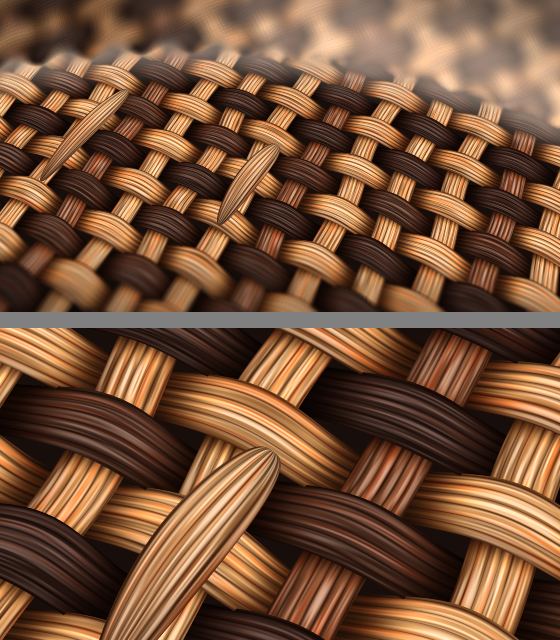
Top, the full canvas; bottom, a detail of the centre.
Write a Shadertoy shader that draws this texture.

```glsl
// Close-up of a woven rattan basket, light and dark strands, with shallow focus.

const float PI = 3.14159;
const vec2 ORIGIN = vec2(0.872, 0.558);      // a crossing where the weft lies on top
const vec2 WARP_STEP = vec2(0.133, -0.051);  // from one upright strand to the next
const vec2 ROW_STEP = vec2(0.035, 0.0605);   // from one weft row to the next
const float FORESHORTEN = 0.35;              // rows close up towards the far rim
const float FAN = 0.3;                       // uprights lean more on the left
const float BEND = 0.02;                     // rows fall more steeply on the right
const float WARP_HALF = 0.25;
const float WEFT_LIFT = 0.14;
const float FIBRES = 3.0;                    // ridges per half strand
const int TAPS = 40;
const float BLUR_NEAR = 0.014;
const float BLUR_FAR = 0.032;

const vec3 STRAW = vec3(0.88, 0.64, 0.39);
const vec3 TAN = vec3(0.77, 0.50, 0.27);
const vec3 BROWN = vec3(0.52, 0.30, 0.18);
const vec3 DARK = vec3(0.21, 0.125, 0.10);
const vec3 GAP = vec3(0.085, 0.05, 0.038);
const vec3 SHEEN = vec3(0.98, 0.93, 0.89);
const vec3 HAZE = vec3(0.86, 0.79, 0.73);
const vec3 WARM_SHADE = vec3(0.95, 0.65, 0.43);

float hash(vec2 p) {
    return fract(sin(dot(p, vec2(12.9898, 78.233))) * 43758.5453);
}

float noise(vec2 p) {
    vec2 i = floor(p), f = fract(p);
    f = f * f * (3.0 - 2.0 * f);
    return mix(mix(hash(i), hash(i + vec2(1, 0)), f.x),
               mix(hash(i + vec2(0, 1)), hash(i + vec2(1, 1)), f.x), f.y);
}

// Colour of a fibre bundle; s runs -1..1 across it, height -1..1 from under to over
vec3 strandColor(vec3 tint, float s, float along, float height, float seed) {
    float ridge = abs(sin(PI * (s * FIBRES + 0.3 * noise(vec2(along * 1.5, seed * 9.0)))));
    float streak = noise(vec2(s * 7.0 + seed * 17.0, along * 0.8));
    float fine = noise(vec2(s * 18.0 + seed * 31.0, along * 1.6));
    float roundness = sqrt(max(1.0 - s * s, 0.0));
    float light = mix(0.25, 1.15, smoothstep(-0.9, 0.55, height));
    light *= mix(0.4, 1.0, roundness) * (0.92 + 0.14 * s);
    light *= mix(0.36, 1.1, pow(ridge, 0.5)) * (0.56 + 0.44 * streak + 0.48 * fine);
    vec3 c = tint * mix(WARM_SHADE, vec3(1.0), smoothstep(0.15, 0.9, light));
    c = mix(c, c * WARM_SHADE, 0.7 * smoothstep(0.55, 0.85, streak));
    float gloss = smoothstep(0.1, 0.9, height) * roundness * ridge * smoothstep(0.25, 0.8, fine);
    return mix(c * light, SHEEN, gloss * (0.10 + 0.68 * tint.r));
}

// Keep whichever strand is uppermost; alpha holds its height
void lay(inout vec4 top, vec3 tint, float s, float along, float height, float seed) {
    float level = height - 0.1 * s * s;
    if (abs(s) < 1.0 && level > top.a)
        top = vec4(strandColor(tint, s, along, min(height, 1.0), seed), level);
}

// Plain weave: rows alternate light and dark and pass over every second warp
vec4 weave(vec2 p) {
    vec2 d = p - ORIGIN;
    d.y += BEND * d.x * d.x;
    d.x += FAN * d.x * d.y;
    d.y += FORESHORTEN * d.y * d.y;
    d += 0.004 * vec2(sin(d.y * 17.0 + d.x * 5.0), sin(d.x * 13.0 - d.y * 6.0));
    vec2 q = inverse(mat2(WARP_STEP, ROW_STEP)) * d;
    vec4 top = vec4(GAP, -2.0);

    float warp = floor(q.x + 0.5);
    float warpSeed = hash(vec2(warp, 4.0));
    float sway = 0.06 * sin(q.y * 0.9 + warpSeed * 6.3);
    lay(top, mix(BROWN, mix(TAN, STRAW, warpSeed), step(0.35, warpSeed)),
        (q.x - warp - sway) / WARP_HALF, q.y, -cos(PI * (warp + q.y)), warpSeed);

    for (int k = -1; k <= 1; k++) {
        float row = floor(q.y + 0.5) + float(k);
        float phase = PI * (q.x + row);
        float height = cos(phase);
        float halfWidth = 0.47 + 0.05 * height;
        float seed = hash(vec2(row, 9.0));
        vec3 tint = mod(row, 2.0) < 0.5 ? mix(TAN, STRAW, 0.3 + 0.7 * seed)
                                        : mix(DARK, BROWN, 0.35 * seed * seed);
        lay(top, tint, (q.y - row - WEFT_LIFT * cos(phase + 0.4)) / halfWidth,
            q.x, height, seed);
    }
    return top;
}

// A stray strand lying over the weave from a to b, bowed sideways
void looseStrand(inout vec4 top, vec2 p, vec2 a, vec2 b, float width, float seed) {
    vec2 axis = b - a, d = p - a;
    float t = dot(d, axis) / dot(axis, axis);
    if (t <= 0.0 || t >= 1.0) return;
    float side = (axis.x * d.y - axis.y * d.x) / length(axis);
    float taper = pow(sin(PI * pow(t, 1.3)), 0.35);
    vec3 tint = mix(BROWN, STRAW, 0.3 + 0.7 * t) * mix(0.4, 1.0, taper);
    lay(top, tint, (side - 0.012 * sin(PI * t)) / (width * taper), t * 2.5, 1.5, seed);
}

float rim(float x) { return 0.85 - 0.17 * (x - 0.6) * (x - 0.6); }

vec3 scene(vec2 p) {
    float above = p.y - rim(p.x);
    if (above > 0.02 * sin(p.x * 38.0)) {
        // Far wall: the weave again, leaning the other way
        float glow = smoothstep(0.3, 1.2, p.x);
        vec3 wall = weave(vec2(2.2 - p.x, p.y * 0.9 - 0.3)).rgb;
        return mix(wall * mix(0.7, 1.25, glow), HAZE, 0.05 + 0.47 * glow)
             * mix(1.1, 0.62, smoothstep(0.04, 0.36, above));
    }
    vec4 top = weave(p);
    looseStrand(top, p, vec2(0.70, 0.28), vec2(0.89, 0.535), 0.038, 0.3);
    looseStrand(top, p, vec2(0.13, 0.42), vec2(0.41, 0.71), 0.030, 0.7);
    vec3 c = mix(top.rgb, HAZE, 0.5 * smoothstep(-0.14, 0.0, above));
    return c * mix(0.75, 1.05, smoothstep(0.0, 0.3, p.y + 0.06 * p.x));
}

void mainImage(out vec4 fragColor, in vec2 fragCoord) {
    vec2 p = fragCoord / iResolution.y;
    // Lens blur grows away from the focus band; its minimum smooths the edges
    float blur = BLUR_NEAR * smoothstep(0.2, 0.6, abs(p.y - 0.52 + 0.1 * (p.x - 0.9)));
    blur = mix(blur, BLUR_FAR, smoothstep(-0.06, 0.06, p.y - rim(p.x)));
    blur = max(blur, 0.5 / iResolution.y);
    vec3 sum = vec3(0.0);
    for (int i = 0; i < TAPS; i++) {
        float angle = float(i) * 2.39996;
        float radius = blur * sqrt((float(i) + 0.5) / float(TAPS));
        sum += scene(p + radius * vec2(cos(angle), sin(angle)));
    }
    fragColor = vec4(clamp(sum / float(TAPS), 0.0, 1.0), 1.0);
}
```
